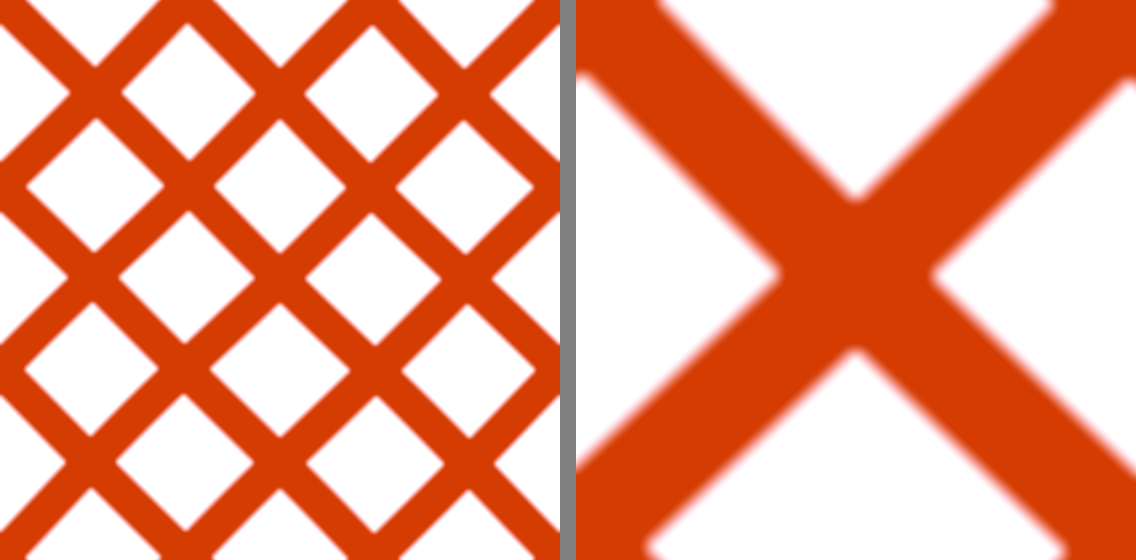
Left, the full canvas; right, a detail of the centre.
Write a three.js fragment shader that draws this pattern.

```glsl
varying vec2 vUv;

#define REPEATS 3.0
#define CENTRE vec2(0.5, 0.503)
#define BAR_SHARE 0.266
#define CORNER 0.03
#define SOFTNESS 0.0068
#define SWAY 0.0062
#define STRETCH 0.004
#define TILT 0.002
#define BAR_COLOR vec3(0.83, 0.235, 0.005)
#define GAP_COLOR vec3(1.0)

const float TAU = 6.2831853;

// Slow wrapping drift that makes the gaps slightly unequal
vec2 drift(vec2 uv) {
  vec2 wave = sin(TAU * uv);
  return vec2(-SWAY * wave.x * wave.y, STRETCH * wave.y + TILT * wave.x);
}

float roundedBox(vec2 p, vec2 halfSize, float radius) {
  vec2 d = abs(p) - halfSize + radius;
  return length(max(d, 0.0)) + min(max(d.x, d.y), 0.0) - radius;
}

// Signed distance to the gaps in canvas units, positive inside the bars
float lattice(vec2 p) {
  vec2 diagonal = REPEATS * vec2(p.x + p.y, p.x - p.y);
  vec2 cell = fract(diagonal) - 0.5;
  float d = roundedBox(cell, vec2(0.5 * (1.0 - BAR_SHARE)), CORNER);
  return d / (REPEATS * sqrt(2.0));
}

void main() {
  float d = lattice(vUv - drift(vUv) - CENTRE);
  float ink = smoothstep(-SOFTNESS, SOFTNESS, d);

  // Red fades in later than green and blue, giving pink edges
  vec3 blend = vec3(ink * ink, ink, pow(ink, 1.2));
  gl_FragColor = vec4(mix(GAP_COLOR, BAR_COLOR, blend), 1.0);
}
```
